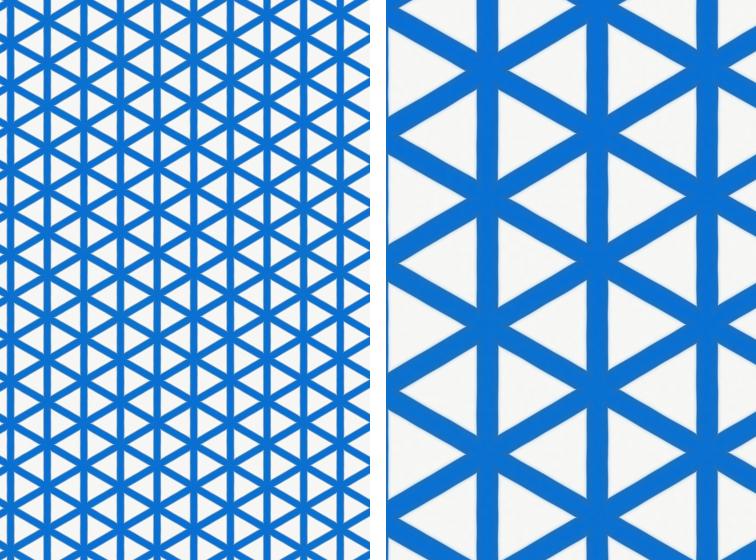
Left, the full canvas; right, a detail of the centre.
Reproduce this pattern procedurally as a Shadertoy shader.

```glsl
vec2 hashGradient(vec2 cell) {
    float h = fract(sin(dot(cell, vec2(127.1, 311.7))) * 43758.55);
    return vec2(cos(6.2832 * h), sin(6.2832 * h));
}

float gradientNoise(vec2 p) {
    vec2 i = floor(p), f = fract(p);
    vec2 s = f * f * f * (f * (f * 6.0 - 15.0) + 10.0);
    float a = dot(hashGradient(i), f);
    float b = dot(hashGradient(i + vec2(1, 0)), f - vec2(1, 0));
    float c = dot(hashGradient(i + vec2(0, 1)), f - vec2(0, 1));
    float d = dot(hashGradient(i + vec2(1, 1)), f - vec2(1, 1));
    return mix(mix(a, b, s.x), mix(c, d, s.x), s.y);
}

// Distance to the nearest whole number
float toInteger(float x) {
    return abs(fract(x + 0.5) - 0.5);
}

// Distance to the closest of three line families meeting at 60 degrees
float triangleGrid(vec2 p) {
    vec2 g = p / vec2(0.099, 0.1142);
    float rising = toInteger(g.y + 0.5 * g.x);
    float falling = toInteger(g.y - 0.5 * g.x);
    return 0.099 * min(toInteger(g.x), min(rising, falling));
}

void mainImage(out vec4 fragColor, in vec2 fragCoord) {
    // Canvas width is one unit, y measured down from the top edge
    vec2 p = vec2(fragCoord.x, iResolution.y - fragCoord.y) / iResolution.x;
    float height = fragCoord.y / iResolution.y;

    // The diagonals climb slightly to the right, most near the top
    vec2 grid = p - vec2(0.0287, 0.003);
    grid.y += 0.0277 * p.x * pow(max(height, 0.0), 1.5);

    // Painted bands with a faintly uneven edge
    float halfWidth = 0.0097;
    float d = triangleGrid(grid) + 0.0005 * gradientNoise(p * 45.0);
    float soft = 1.0 / iResolution.x;
    float paint = 1.0 - smoothstep(halfWidth - soft, halfWidth + soft, d);

    // Paint dulls toward the band edge and varies gently over the canvas
    float rim = smoothstep(0.25, 1.0, d / halfWidth);
    vec3 blue = mix(vec3(0.035, 0.44, 0.825), vec3(0.11, 0.43, 0.735), rim);
    blue += vec3(0.01, 0.01, -0.02) * gradientNoise(p * 3.0);

    // Off-white ground with a cool fringe beside the bands
    float fringe = 1.0 - smoothstep(halfWidth, halfWidth + 0.0035, d);
    vec3 ground = mix(vec3(0.965, 0.965, 0.958), vec3(0.84, 0.91, 0.96), fringe);

    vec3 color = mix(ground, blue, paint) + 0.008 * gradientNoise(p * 160.0);
    fragColor = vec4(color, 1.0);
}
```
